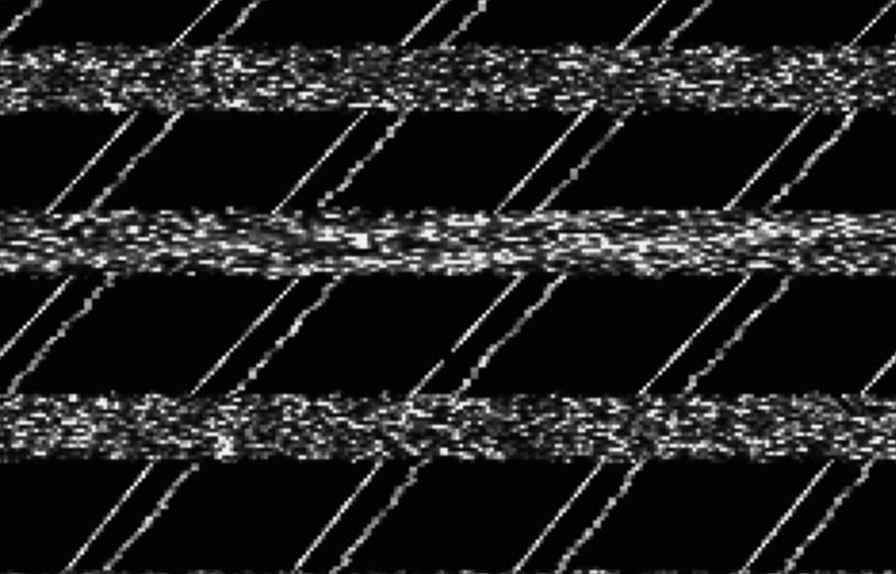
This pattern is drawn by a WebGL 2 fragment shader. Its source:

```glsl
#version 300 es
precision highp float;
// Grainy horizontal bands with rows of paired, worn diagonal strokes between them.

uniform vec2 u_resolution;
out vec4 outColor;

// Lengths are fractions of the canvas height; the scene is drawn on coarse cells.
const float CELLS = 150.0;
const int BAND_COUNT = 4;
const float BAND_CENTRES[BAND_COUNT] = float[](0.863, 0.577, 0.255, -0.053);
const float BAND_HALF = 0.056;
const int STREAKED_BAND = 1;

// Each row of strokes: x of the first stroke, y of the row middle, x run per y.
const vec3 ROWS[BAND_COUNT] = vec3[](
    vec3(0.341, 0.961, 0.97),
    vec3(0.163, 0.720, 0.90),
    vec3(0.034, 0.419, 0.92),
    vec3(0.191, 0.100, 0.80));
const float STROKE_PERIOD = 0.391;
const float ODD_SHIFT = 0.006;
const float PAIR_GAP = 0.073;
const vec2 BREAK_POINT = vec2(0.780, 0.382);

const float BACKGROUND = 0.01;
const float GRAIN_MEDIAN = 0.17;

float hash(vec2 p) {
    vec3 q = fract(p.xyx * vec3(0.1031, 0.1030, 0.0973));
    q += dot(q, q.yzx + 33.33);
    return fract((q.x + q.y) * q.z);
}

// Contribution of one lattice corner with a random unit gradient.
float corner(vec2 cell, vec2 offset) {
    float angle = 6.2832 * hash(cell);
    return dot(vec2(cos(angle), sin(angle)), offset);
}

float gradientNoise(vec2 p) {
    vec2 i = floor(p), f = p - i;
    vec2 w = f * f * f * (f * (f * 6.0 - 15.0) + 10.0);
    vec2 e = vec2(1.0, 0.0);
    float low = mix(corner(i, f), corner(i + e.xy, f - e.xy), w.x);
    float high = mix(corner(i + e.yx, f - e.yx), corner(i + e.xx, f - e.xx), w.x);
    return mix(low, high, w.y);
}

// Coverage of a band whose edges are ragged.
float bandMask(vec2 p, float centre, float seed) {
    float side = sign(p.y - centre);
    float ragged = 0.014 * gradientNoise(vec2(p.x * 55.0, seed + 0.5 + 5.0 * side));
    float d = (abs(p.y - centre) - BAND_HALF - ragged) * CELLS;
    return 1.0 - smoothstep(-0.5, 0.5, d);
}

// Skewed grain: independent rows of short dashes, mostly dark.
float grain(vec2 p, float density, float seed) {
    float line = floor(p.y * CELLS) * 7.0 + 0.5;
    float n = gradientNoise(vec2(p.x * density + seed * 37.0, line));
    n += 0.45 * gradientNoise(vec2(p.x * density * 0.53 + seed * 91.0, line + 3.0));
    return GRAIN_MEDIAN * exp(4.0 * n);
}

// Two soft rising streaks, measured from the band centre.
float streaks(vec2 p, float centre) {
    float glow = 0.0;
    for (int k = 0; k < 2; k++) {
        float path = -0.035 + 0.08 * (p.x - 0.72 * float(k));
        float d = (p.y - centre - path) / 0.010;
        glow += exp(-d * d);
    }
    return glow;
}

// One slanted stroke; roughness sets its wobble, width and broken tone.
float stroke(float x, float y, float roughness, float seed) {
    float wobble = 2.0 * roughness * gradientNoise(vec2(y * 95.0, seed + 0.5));
    float d = abs(x * CELLS + wobble);
    float tone = 0.92 - 0.32 * roughness + 0.7 * gradientNoise(vec2(y * 110.0, seed + 7.5));
    float reach = 0.75 + 0.4 * roughness;
    return clamp(tone, 0.0, 1.0) * (1.0 - smoothstep(reach - 0.5, reach + 0.2, d));
}

// Repeating pairs: a crisp stroke followed by a rough one.
float strokePairs(vec2 p, vec3 row, float seed) {
    float x = p.x - row.x - row.z * (p.y - row.y);
    float id = floor(x / STROKE_PERIOD + 0.25);
    x -= id * STROKE_PERIOD + ODD_SHIFT * mod(id, 2.0);
    float pairSeed = 17.0 * seed + 3.0 * id;
    float crisp = stroke(x, p.y, 0.15, pairSeed);
    crisp *= smoothstep(0.007, 0.012, length(p - BREAK_POINT));
    return max(crisp, stroke(x - PAIR_GAP, p.y, 1.0, pairSeed + 1.0));
}

float scene(vec2 cell) {
    vec2 p = (cell + 0.5) / CELLS;
    // Strokes: the row changes behind each band centre.
    int row = 0;
    for (int i = 0; i < BAND_COUNT - 1; i++) row += int(p.y < BAND_CENTRES[i]);
    float shade = max(BACKGROUND, strokePairs(p, ROWS[row], float(row)));
    // Bands cover the stroke ends.
    for (int i = 0; i < BAND_COUNT; i++) {
        float seed = float(i) + 1.0;
        bool streaked = i == STREAKED_BAND;
        float glow = streaked ? streaks(p, BAND_CENTRES[i]) : 0.0;
        float tone = grain(p, streaked ? 52.0 : 70.0, seed) * (1.0 + 1.2 * glow) + 0.1 * glow;
        shade = mix(shade, clamp(tone, BACKGROUND, 0.95), bandMask(p, BAND_CENTRES[i], seed * 13.0));
    }
    return shade;
}

void main() {
    // Blend the four nearest cells smoothly.
    vec2 p = gl_FragCoord.xy / u_resolution.y * CELLS - 0.5;
    vec2 cell = floor(p), w = smoothstep(0.0, 1.0, p - cell);
    float low = mix(scene(cell), scene(cell + vec2(1.0, 0.0)), w.x);
    float high = mix(scene(cell + vec2(0.0, 1.0)), scene(cell + 1.0), w.x);
    outColor = vec4(vec3(mix(low, high, w.y)), 1.0);
}
```
